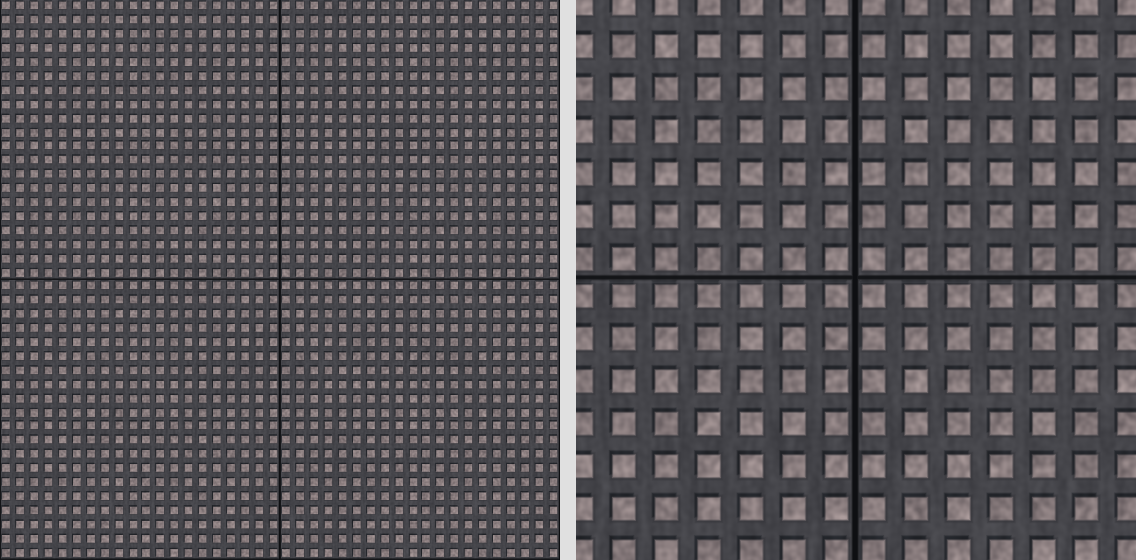
Left, the full canvas; right, a detail of the centre.
Reproduce this texture procedurally as a three.js fragment shader.

```glsl
// Four dark brushed panels, each studded with 20 x 20 small dusty-rose squares.
// Squares sit in blocks of 10 x 10 with a tighter gap between blocks; box distances
// draw the inset edges, wrapping gradient noise adds the grain and the wear.

#define BLOCKS 4.0                      // blocks across and down, two per panel
#define PER_BLOCK 10.0                  // squares per block side
#define PITCH 0.1013                    // square spacing, in blocks
#define HALF_SIZE 0.268                 // half width of a square, in cells
#define SHADOW_SHIFT vec2(-0.055, 0.085) // inset shadow, in cells
#define SEAM_HALF vec2(0.0019, 0.0013)  // half widths of the panel seams
#define ORIGIN vec2(-0.0005, 0.0015)    // offset of the whole grid
#define SOFT 0.0009                     // edge softness, in canvas units
#define GRAIN 0.75                      // strength of the brushed grain
#define WEAR 0.85                       // strength of the speckle on squares

varying vec2 vUv;

const vec3 SEAM_COLOR   = vec3(0.055, 0.06, 0.07);
const vec3 SHADOW_COLOR = vec3(0.13, 0.14, 0.16);
const vec3 PANEL_DARK   = vec3(0.21, 0.21, 0.23);
const vec3 PANEL_LIGHT  = vec3(0.295, 0.295, 0.315);
const vec3 SQUARE_DARK  = vec3(0.42, 0.38, 0.39);
const vec3 SQUARE_LIGHT = vec3(0.65, 0.59, 0.59);

float hash(vec2 p) {
  vec3 q = fract(vec3(p.xyx) * 0.1031);
  q += dot(q, q.yzx + 33.33);
  return fract((q.x + q.y) * q.z);
}

float corner(vec2 cell, vec2 offset, vec2 period) {
  float angle = 6.28319 * hash(mod(cell, period) + 7.0);
  return dot(vec2(cos(angle), sin(angle)), offset);
}

// Gradient noise that repeats after a whole number of cells
float noise(vec2 uv, vec2 period) {
  vec2 p = uv * period;
  vec2 i = floor(p);
  vec2 f = p - i;
  vec2 w = f * f * f * (f * (f * 6.0 - 15.0) + 10.0);
  vec2 e = vec2(1.0, 0.0);
  float low = mix(corner(i, f, period), corner(i + e, f - e, period), w.x);
  float high = mix(corner(i + e.yx, f - e.yx, period), corner(i + 1.0, f - 1.0, period), w.x);
  return mix(low, high, w.y);
}

float boxDistance(vec2 p, float halfSize) {
  vec2 d = abs(p) - halfSize;
  return length(max(d, 0.0)) + min(max(d.x, d.y), 0.0);
}

float fill(float d, float soft) {
  return 1.0 - smoothstep(-soft, soft, d);
}

void main() {
  vec2 uv = vUv - ORIGIN;

  // Cell of the square grid, centred inside its block
  vec2 block = floor(uv * BLOCKS);
  vec2 grid = (fract(uv * BLOCKS) - 0.5) / PITCH + 0.5 * PER_BLOCK;
  vec2 index = clamp(floor(grid), 0.0, PER_BLOCK - 1.0);
  vec2 local = grid - index - 0.5;
  vec2 id = mod(block, BLOCKS) * PER_BLOCK + index;
  float soft = SOFT * BLOCKS / PITCH;

  // Brushed panel: vertical streaks, fine speckle and broad mottling
  float streak = noise(uv, vec2(210.0, 36.0));
  float speckle = noise(uv, vec2(233.0, 217.0));
  float mottle = noise(uv, vec2(9.0, 7.0));
  float grain = streak * 0.75 + speckle * 0.45 + mottle * 0.25;
  vec3 color = mix(PANEL_DARK, PANEL_LIGHT, clamp(0.72 + GRAIN * grain, 0.0, 1.15));

  // Faint rim, then the heavier shadow at the upper left
  float rim = fill(boxDistance(local, HALF_SIZE + 0.06), soft);
  float shadow = fill(boxDistance(local - SHADOW_SHIFT, HALF_SIZE + 0.015), soft);
  color = mix(color, PANEL_DARK, 0.65 * rim);
  color = mix(color, SHADOW_COLOR * (1.0 + 0.3 * streak), 0.95 * shadow);

  // Worn square with its own tone, lit a little toward the lower right
  float tone = 0.5 + 0.28 * (hash(id) - 0.5);
  tone += 0.28 * (local.x - local.y);
  tone += WEAR * (0.6 * speckle + 0.5 * noise(uv, vec2(131.0, 149.0)));
  vec3 squareColor = mix(SQUARE_DARK, SQUARE_LIGHT, clamp(tone, 0.0, 1.1));
  color = mix(color, squareColor, fill(boxDistance(local, HALF_SIZE), soft));

  // Seams between panels, with a thin lit lip below and to the right
  vec2 side = (fract(uv * 2.0 + 0.5) - 0.5) * 0.5;
  vec2 lipDistance = abs(side - vec2(0.0032, -0.0028)) - 0.0005;
  float lip = max(0.3 * fill(lipDistance.x, SOFT), 0.5 * fill(lipDistance.y, SOFT));
  color = mix(color, PANEL_LIGHT * 1.15, lip);
  vec2 seam = abs(side) - SEAM_HALF;
  color = mix(color, SEAM_COLOR, max(fill(seam.x, SOFT), 0.9 * fill(seam.y, SOFT)));

  gl_FragColor = vec4(color, 1.0);
}
```
